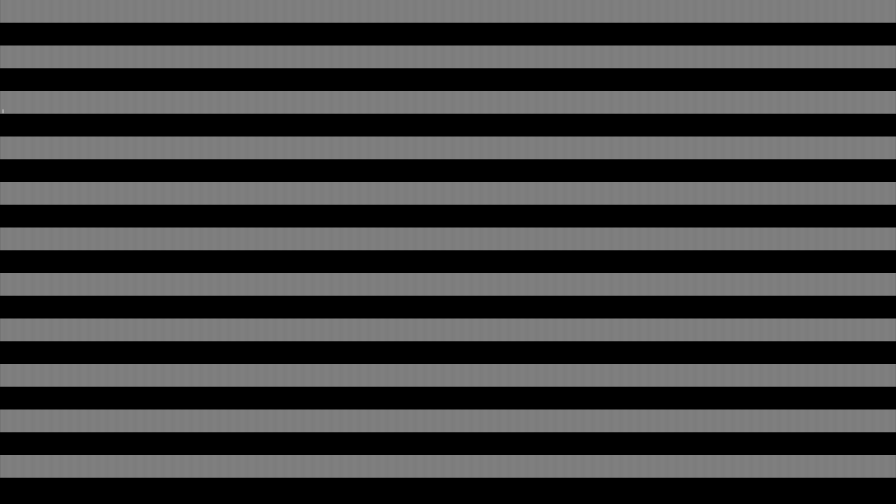
A Shadertoy shader for this pattern:

```glsl
// Eleven level grey bars on black, each as tall as the gap below it.
// Bars repeat with fract from the top edge; a narrow black strip is left at
// the bottom. A very faint upright ripple and a tiny pale nick mark the grey.

// Coverage of the bars; rows counts repeats downward, pixel is one pixel in rows.
float barMask(float rows, float pixel) {
    float edgeDistance = 0.25 - abs(fract(rows + 0.25) - 0.5);
    float bars = clamp(edgeDistance / pixel + 0.5, 0.0, 1.0);
    return bars * step(rows, 10.75);
}

// Coverage of an upright box, with edges one pixel soft.
float boxMask(vec2 p, vec2 center, vec2 halfSize, float pixel) {
    vec2 inside = clamp((halfSize - abs(p - center)) / pixel + 0.5, 0.0, 1.0);
    return inside.x * inside.y;
}

void mainImage(out vec4 fragColor, in vec2 fragCoord) {
    // Canvas heights, measured from the upper left corner
    float pixel = 1.0 / iResolution.y;
    vec2 p = vec2(fragCoord.x, iResolution.y - fragCoord.y) * pixel;
    float across = fragCoord.x / iResolution.x;

    // Grey with a barely visible ripple
    float grey = 0.494 + 0.006 * cos(6.28319 * 96.0 * across);

    // Slightly darker hairlines at the left and right ends
    float endDistance = min(across, 1.0 - across);
    grey -= 0.05 * (1.0 - smoothstep(0.0, 0.002, endDistance));

    // Pale nick near the left end of the third bar
    grey = mix(grey, 0.8, boxMask(p, vec2(0.006, 0.221), vec2(0.001, 0.004), pixel));

    // Bar period is 13/144 of the height
    float rowsPerHeight = 144.0 / 13.0;
    float bars = barMask(p.y * rowsPerHeight, pixel * rowsPerHeight);
    fragColor = vec4(vec3(grey * bars), 1.0);
}
```
